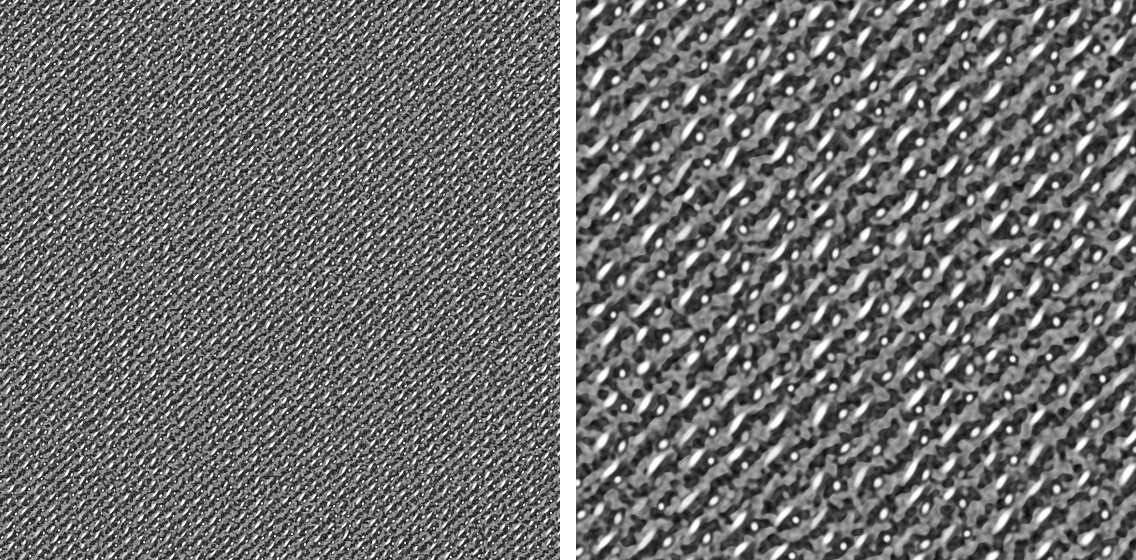
Left: the whole. Right: its middle third, enlarged.
This texture is drawn by a WebGL 1 fragment shader. Its source:

```glsl
precision highp float;
uniform vec2 u_resolution;

float hash(vec2 p) {
  p = fract(p * vec2(0.1031, 0.1137));
  p += dot(p, p.yx + 33.33);
  return fract((p.x + p.y) * p.x * 47.3);
}

vec2 gradient(vec2 cell) {
  float angle = 6.2832 * hash(cell + 17.0);
  return vec2(cos(angle), sin(angle));
}

// Gradient noise, about -0.7 to 0.7
float noise(vec2 p) {
  vec2 i = floor(p), f = fract(p);
  vec2 w = f * f * f * (f * (f * 6.0 - 15.0) + 10.0);
  float low = mix(dot(gradient(i), f),
                  dot(gradient(i + vec2(1.0, 0.0)), f - vec2(1.0, 0.0)), w.x);
  float high = mix(dot(gradient(i + vec2(0.0, 1.0)), f - vec2(0.0, 1.0)),
                   dot(gradient(i + 1.0), f - 1.0), w.x);
  return mix(low, high, w.y);
}

// One slanted fleck per staggered weave cell, jittered in place and strength
float fleck(vec2 weave, float seed, vec2 radius, float soft) {
  weave.x += 0.38 * floor(weave.y);
  vec2 cell = floor(weave);
  float a = hash(cell + seed), b = hash(cell + seed + 41.0);
  vec2 q = fract(weave) - 0.5 - vec2(0.36 * (a - 0.5), 0.22 * (b - 0.5));
  q *= vec2(0.0345, 0.0149);
  q.y += 0.15 * q.x;
  radius.x *= 0.65 + 0.6 * b;
  float d = (length(q / radius) - 1.0) * radius.y;
  return (1.0 - smoothstep(-soft, soft, d)) * smoothstep(-0.15, 0.4, a);
}

void main() {
  vec2 uv = gl_FragCoord.xy / u_resolution;
  float soft = max(0.0011, 0.6 / min(u_resolution.x, u_resolution.y));

  // Twill axes: x runs along a rib, y counts the ribs
  vec2 weave = vec2(dot(uv, vec2(21.5, 19.5)), dot(uv, vec2(45.0, -50.0)));
  weave.y += 0.2 * noise(uv * 50.0);

  // Ribs and grooves broken up by fibres
  float ribHeight = -cos(6.2832 * weave.y);
  float fibres = noise(weave * vec2(4.2, 3.0));
  float grain = noise(uv * 185.0 + 31.0);
  float height = 0.46 * ribHeight + 0.9 * fibres + 1.3 * grain;
  float tone = mix(0.19, 0.57, smoothstep(-0.45, 0.32, height));
  tone += 0.24 * noise(uv * 240.0 + 73.0);

  // Shadows below the dashes, then bright dashes and dots
  vec2 shadowed = weave - vec2(0.06, 0.22);
  tone = mix(tone, 0.14, 0.7 * fleck(shadowed, 11.0, vec2(0.0085, 0.0026), soft));
  tone = mix(tone, 1.0, fleck(weave, 11.0, vec2(0.0062, 0.0021), soft));
  vec2 dots = weave + vec2(0.5, 0.38);
  tone = mix(tone, 0.16, 0.6 * fleck(dots, 23.0, vec2(0.0052, 0.0038), soft));
  tone = mix(tone, 0.97, fleck(dots, 23.0, vec2(0.0026, 0.0019), soft));

  gl_FragColor = vec4(vec3(clamp(tone, 0.0, 1.0)), 1.0);
}
```
